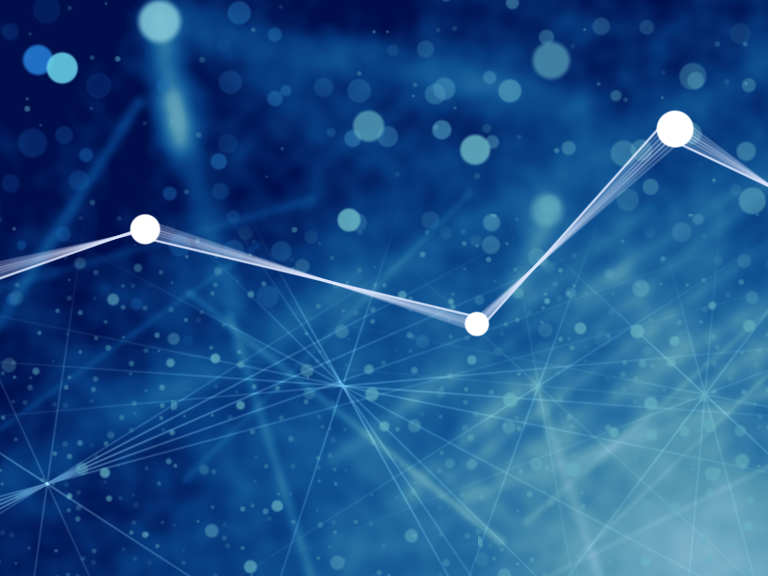
Reproduce this background procedurally as a Shadertoy shader.

```glsl
// Glowing white network path over a blue haze of light beams, fine rays and bokeh.

float hash(vec2 p) {
    vec3 q = fract(vec3(p.xyx) * 0.1031);
    q += dot(q, q.yzx + 33.33);
    return fract((q.x + q.y) * q.z);
}

// Gradient noise, roughly -0.7 to 0.7
float gradAt(vec2 cell, vec2 offset) {
    float angle = 6.2832 * hash(cell);
    return dot(vec2(cos(angle), sin(angle)), offset);
}

float noise(vec2 p) {
    vec2 i = floor(p), f = fract(p), u = f * f * (3.0 - 2.0 * f), e = vec2(0.0, 1.0);
    return mix(mix(gradAt(i, f), gradAt(i + e.yx, f - e.yx), u.x),
               mix(gradAt(i + e, f - e), gradAt(i + 1.0, f - 1.0), u.x), u.y);
}

float blob(vec2 p, vec2 center, vec2 size) {
    vec2 q = (p - center) / size;
    return exp(-dot(q, q));
}

float segment(vec2 p, vec2 a, vec2 b) {
    vec2 ab = b - a;
    return length(p - a - ab * clamp(dot(p - a, ab) / dot(ab, ab), 0.0, 1.0));
}

// Blurred beam of light between two points
float beam(vec2 p, vec2 a, vec2 b, float width) {
    float d = segment(p, a, b) / width;
    return exp(-d * d);
}

float disc(vec2 p, vec2 center, float radius, float blur) {
    return 1.0 - smoothstep(radius - blur, radius + blur, length(p - center));
}

// Thin lines through a hub, spread between two angles in degrees
float fan(vec2 p, vec2 hub, float first, float last, float count) {
    vec2 q = p - hub;
    float sum = 0.0;
    for (float i = 0.0; i < count; i++) {
        float angle = radians(mix(first, last, i / (count - 1.0)));
        float d = abs(q.y * cos(angle) - q.x * sin(angle));
        sum += (1.0 - smoothstep(0.0, 0.0035, d)) * mix(0.3, 1.0, hash(vec2(i, first)));
    }
    return min(sum, 1.0) * exp(-2.0 * length(q));
}

// Scattered discs, one per grid cell at most
float bokeh(vec2 p, float cell, float density, float blur) {
    vec2 q = p / cell, id = floor(q);
    vec2 center = 0.25 + 0.5 * vec2(hash(id + 3.1), hash(id + 17.7));
    float radius = mix(0.08, 0.22, hash(id + 41.3));
    float shown = step(hash(id + 71.9), density) * mix(0.25, 1.0, hash(id + 5.3));
    return shown * disc(fract(q), center, radius, blur);
}

// Bundle of uneven strands that cross over between two nodes
float link(vec2 p, vec2 a, vec2 b, float spreadA, float spreadB) {
    vec2 side = normalize(vec2(a.y - b.y, b.x - a.x));
    float gap = 1.0;
    for (float i = -3.0; i <= 3.0; i++) {
        float d = segment(p, a + side * spreadA * i / 3.0, b - side * spreadB * i / 3.0);
        float strength = i < -2.0 ? 0.9 : mix(0.2, 0.5, hash(vec2(i + 9.0, 2.0)));
        gap *= 1.0 - strength * (1.0 - smoothstep(0.0003, 0.0038, d));
    }
    return 1.0 - gap;
}

// Navy to pale cyan
vec3 ramp(float t) {
    vec3 c = mix(vec3(0.0, 0.06, 0.3), vec3(0.02, 0.21, 0.48), clamp(t * 4.0, 0.0, 1.0));
    c = mix(c, vec3(0.06, 0.33, 0.58), clamp(t * 4.0 - 1.0, 0.0, 1.0));
    c = mix(c, vec3(0.15, 0.44, 0.64), clamp(t * 4.0 - 2.0, 0.0, 1.0));
    c = mix(c, vec3(0.31, 0.58, 0.69), clamp(t * 4.0 - 3.0, 0.0, 1.0));
    return mix(c, vec3(0.75, 0.87, 0.94), clamp(t - 1.0, 0.0, 1.0));
}

void mainImage(out vec4 fragColor, in vec2 fragCoord) {
    vec2 p = fragCoord / iResolution.y;

    // Haze, brightest at the lower right
    float tone = 0.95 * blob(p, vec2(1.2, 0.1), vec2(0.88, 0.7)) - 0.07;
    tone += 0.45 * blob(p, vec2(1.2, 0.0), vec2(0.24, 0.18));
    tone += 0.22 * noise(p * 4.0) + 0.2 * noise(p * 11.0) + 0.12 * noise(p * 30.0);

    // Soft beams, then fainter scattered ones
    tone += 0.65 * beam(p, vec2(0.278, 0.965), vec2(0.31, 0.76), 0.03);
    tone += 0.28 * beam(p, vec2(0.3, 0.82), vec2(0.4, 0.48), 0.028);
    tone += 0.25 * beam(p, vec2(0.278, 0.965), vec2(1.0, 0.82), 0.04);
    tone += 0.35 * beam(p, vec2(0.95, 0.635), vec2(0.9, 0.5), 0.026);
    tone += 0.2 * beam(p, vec2(-0.05, 0.13), vec2(1.4, 0.93), 0.035);
    tone += 0.25 * beam(p, vec2(-0.02, 0.41), vec2(0.24, 0.82), 0.012);
    tone += 0.25 * beam(p, vec2(0.33, 0.49), vec2(0.87, 0.06), 0.008);
    tone += 0.25 * beam(p, vec2(0.4, 0.45), vec2(0.54, 0.0), 0.01);
    tone += 0.2 * beam(p, vec2(0.93, 0.33), vec2(1.04, 0.0), 0.01);
    for (float i = 0.0; i < 14.0; i++) {
        vec2 mid = vec2(1.33 * hash(vec2(i, 1.0)), 0.65 * hash(vec2(i, 7.0)));
        float angle = mix(0.2, 0.9, hash(vec2(i, 4.0)));
        vec2 reach = 0.35 * vec2(cos(angle), sin(angle));
        tone += 0.13 * beam(p, mid - reach, mid + reach, mix(0.004, 0.02, hash(vec2(i, 9.0))));
    }
    vec3 color = ramp(max(tone, 0.0));

    // Fine rays through four hubs
    vec2 hub = vec2(0.082, 0.16), knot = vec2(0.595, 0.33);
    float rays = fan(p, hub, 15.0, 32.0, 5.0) + fan(p, hub, 82.0, 147.0, 3.0);
    rays += 0.7 * fan(p, knot, -61.0, 5.0, 5.0) + 0.5 * fan(p, knot, 72.0, 176.0, 3.0);
    rays += 0.3 * fan(p, vec2(0.935, 0.33), -80.0, 70.0, 5.0) + 0.35 * fan(p, vec2(1.224, 0.315), -75.0, 85.0, 6.0);
    color += vec3(0.3, 0.36, 0.3) * rays * (1.0 - smoothstep(0.35, 0.7, p.y));

    // Bokeh: large above, small below, dust everywhere
    vec3 teal = vec3(0.4, 0.7, 0.76), blue = mix(vec3(0.1, 0.42, 0.72), teal, smoothstep(0.2, 1.1, p.x));
    float low = 1.0 - smoothstep(0.45, 0.65, p.y);
    color = mix(color, blue, 0.6 * (1.0 - low) * bokeh(p, 0.115, 0.6, 0.025));
    color = mix(color, blue, 0.45 * smoothstep(0.3, 0.5, p.y) * bokeh(p + 0.37, 0.09, 0.4, 0.03));
    color = mix(color, teal, 0.75 * low * bokeh(p + 0.013, 0.058, 0.2 + 0.3 * p.x, 0.05));
    color = mix(color, teal, 0.5 * bokeh(p.yx + 0.4, 0.023, 0.06 + 0.2 * low, 0.1));
    color = mix(color, vec3(0.15, 0.5, 0.85), 0.85 * disc(p, vec2(0.066, 0.896), 0.026, 0.004));
    color = mix(color, vec3(0.4, 0.8, 0.9), 0.9 * disc(p, vec2(0.108, 0.882), 0.027, 0.003));
    color = mix(color, vec3(0.52, 0.78, 0.84), 0.85 * disc(p, vec2(0.277, 0.963), 0.036, 0.008));
    float spots = 0.65 * disc(p, vec2(0.64, 0.781), 0.027, 0.004) + 0.85 * disc(p, vec2(0.825, 0.74), 0.026, 0.004);
    spots += 0.6 * disc(p, vec2(0.957, 0.895), 0.032, 0.006) + 0.85 * disc(p, vec2(0.606, 0.618), 0.02, 0.003);
    color = mix(color, teal, spots + 0.6 * disc(p, vec2(0.95, 0.635), 0.027, 0.01));

    // Path of strands and nodes
    vec2 left = vec2(0.252, 0.602), dip = vec2(0.828, 0.4375), peak = vec2(1.172, 0.776);
    float path = max(link(p, vec2(-0.1, 0.503), left, 0.02, 0.003), link(p, left, dip, 0.015, 0.012));
    path = max(path, max(link(p, dip, peak, 0.009, 0.022), link(p, peak, vec2(1.5, 0.579), 0.02, 0.018)));
    color = mix(color, vec3(0.88, 0.91, 1.0), path);
    float nodes = disc(p, left, 0.026, 0.002) + disc(p, dip, 0.021, 0.002) + disc(p, peak, 0.032, 0.002);
    fragColor = vec4(mix(color, vec3(1.0), min(nodes, 1.0)), 1.0);
}
```
